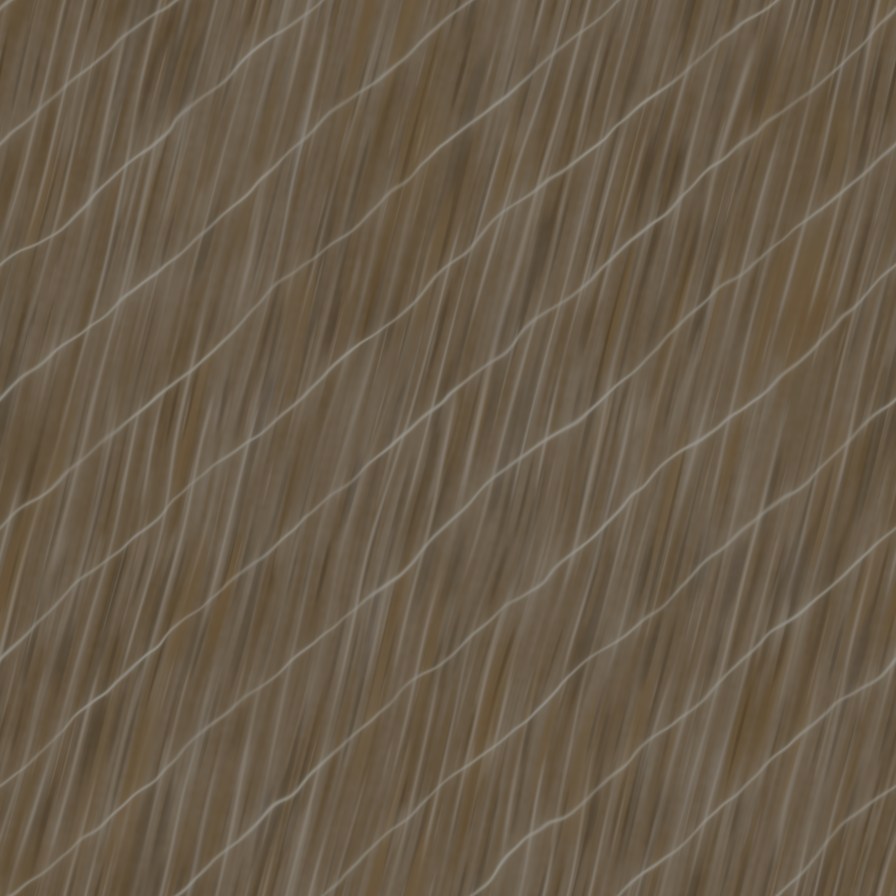
A three.js fragment shader for this texture:

```glsl
// Brown veined stone: steep fine grain crossed by thin pale diagonal veins, tileable.
#define BROWN vec3(0.368, 0.302, 0.212)
#define GREY vec3(0.432, 0.384, 0.322)
#define OCHRE vec3(0.410, 0.322, 0.200)
#define PALE vec3(0.520, 0.488, 0.445)
#define VEIN vec3(0.580, 0.565, 0.530)
#define VEIN_COUNT vec2(6.0, 7.0)
#define LINE_COUNT 36.0
#define LEAN 0.25
#define VEIN_WIDTH 0.0021
#define LINE_WIDTH 0.0022

varying vec2 vUv;

// Hash of a lattice cell; each wrap upwards shifts the columns to undo the lean.
float wrapHash(vec2 cell, vec2 period, float shift, float seed) {
  float turns = floor((cell.y + 0.5) / period.y);
  cell.y -= turns * period.y;
  cell.x = floor(mod(cell.x + turns * shift + 0.5, period.x));
  return fract(sin(dot(cell, vec2(127.1, 311.7)) + seed * 17.3) * 43758.5453);
}

// Tiling value noise; lean * period.x must be a whole number.
float leanNoise(vec2 uv, vec2 period, float lean, float seed) {
  float shift = period.x * lean;
  vec2 p = uv * period - vec2(shift * uv.y, 0.0);
  vec2 cell = floor(p);
  vec2 f = p - cell;
  f = f * f * (3.0 - 2.0 * f);
  float a = wrapHash(cell, period, shift, seed);
  float b = wrapHash(cell + vec2(1.0, 0.0), period, shift, seed);
  float c = wrapHash(cell + vec2(0.0, 1.0), period, shift, seed);
  float d = wrapHash(cell + vec2(1.0, 1.0), period, shift, seed);
  return mix(mix(a, b, f.x), mix(c, d, f.x), f.y);
}

float noise(vec2 uv, float count, float seed) {
  return leanNoise(uv, vec2(count), 0.0, seed);
}

float streaks(vec2 uv, float columns, float rows, float seed) {
  return leanNoise(uv, vec2(columns, rows), LEAN, seed);
}

// Distance to the nearest whole value of a phase, in canvas units.
float stripeDistance(float phase, vec2 frequency) {
  return abs(fract(phase + 0.5) - 0.5) / length(frequency);
}

float softLine(float dist, float width) {
  return exp(-dist * dist / (width * width));
}

void main() {
  vec2 uv = vUv;

  // Gently bent space for the grain
  vec2 bent = uv + vec2(0.010 * (noise(uv, 5.0, 1.0) - 0.5), 0.0);

  // Base tone: streaked grain, clouds and a little speckle
  float grain = 0.36 * streaks(bent, 80.0, 6.0, 2.0)
              + 0.36 * streaks(bent, 152.0, 9.0, 3.0)
              + 0.28 * streaks(bent, 260.0, 14.0, 4.0);
  float cloud = 0.6 * noise(uv, 7.0, 5.0) + 0.4 * noise(uv, 16.0, 6.0);
  float speckle = 0.4 * noise(uv, 64.0, 7.0) + 0.6 * noise(uv, 150.0, 8.0);
  float tone = 0.5 + 1.6 * (grain - 0.5) + 0.55 * (cloud - 0.5) + 0.3 * (speckle - 0.5);
  vec3 color = mix(BROWN, GREY, clamp(tone, -0.2, 1.2));

  // Ochre and dark streaks
  float ochre = smoothstep(0.5, 0.9, streaks(bent, 72.0, 6.0, 9.0));
  color = mix(color, OCHRE, 0.55 * ochre * smoothstep(0.25, 0.7, noise(uv, 9.0, 10.0)));
  float dark = smoothstep(0.55, 0.95, streaks(bent, 168.0, 11.0, 11.0));
  color *= 1.0 - 0.15 * dark;

  // Thin pale lines along the grain, fading in and out, with finer ones between
  vec2 lineFrequency = LINE_COUNT * vec2(1.0, -LEAN);
  float linePhase = dot(bent, lineFrequency)
                  + 0.8 * streaks(uv, 16.0, 3.0, 12.0) + 0.15 * noise(uv, 10.0, 13.0);
  float lineDistance = stripeDistance(linePhase, lineFrequency);
  float lineStrength = 0.08 + 0.55 * smoothstep(0.2, 0.95, streaks(bent, 40.0, 10.0, 14.0));
  float line = softLine(lineDistance, LINE_WIDTH) + 0.3 * softLine(lineDistance, 3.0 * LINE_WIDTH);
  color = mix(color, PALE, min(line * lineStrength, 1.0));
  float fineLine = smoothstep(0.68, 1.0, streaks(bent, 200.0, 13.0, 19.0));
  color = mix(color, PALE, 0.35 * fineLine);

  // Wavering diagonal veins with a faint halo
  vec2 veinFrequency = VEIN_COUNT * vec2(-1.0, 1.0);
  float waver = 0.12 * noise(uv, 9.0, 15.0) + 0.08 * noise(uv, 20.0, 16.0)
              + 0.035 * noise(uv, 46.0, 17.0);
  float veinDistance = stripeDistance(dot(uv, veinFrequency) + waver, veinFrequency);
  float veinStrength = 0.35 + 0.35 * noise(uv, 18.0, 18.0);
  float vein = softLine(veinDistance, VEIN_WIDTH) + 0.32 * exp(-veinDistance / (4.0 * VEIN_WIDTH));
  color = mix(color, VEIN, min(vein * veinStrength, 1.0));

  gl_FragColor = vec4(color, 1.0);
}
```
